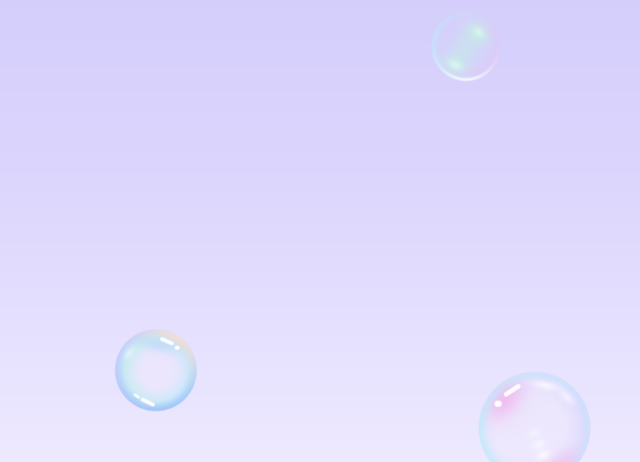
Write a Shadertoy shader that draws this background.

```glsl
// Three iridescent soap bubbles floating over a soft lavender gradient.

// Bubbles: centre x, centre y, radius, in canvas heights
const vec3 GREEN_BUBBLE = vec3(1.009, 0.899, 0.0755);
const vec3 BLUE_BUBBLE  = vec3(0.3375, 0.1986, 0.0885);
const vec3 PINK_BUBBLE  = vec3(1.157, 0.074, 0.121);

const vec3 SKY_TOP    = vec3(0.832, 0.808, 0.988);
const vec3 SKY_MIDDLE = vec3(0.878, 0.855, 0.994);
const vec3 SKY_BOTTOM = vec3(0.943, 0.927, 0.998);
const vec3 WHITE  = vec3(1.0);
const vec3 MINT   = vec3(0.75, 0.95, 0.88);
const vec3 CYAN   = vec3(0.74, 0.91, 0.98);
const vec3 BLUE   = vec3(0.60, 0.76, 0.97);
const vec3 VIOLET = vec3(0.79, 0.78, 0.99);
const vec3 PINK   = vec3(0.94, 0.72, 0.93);
const vec3 PEACH  = vec3(0.97, 0.87, 0.82);
const vec3 PEARL  = vec3(0.93, 0.91, 0.99);

// Soft elliptical spot, turned by an angle
float glow(vec2 q, vec2 centre, vec2 size, float angle) {
    q -= centre;
    float c = cos(angle), s = sin(angle);
    q = vec2(c * q.x + s * q.y, c * q.y - s * q.x) / size;
    return exp(-dot(q, q));
}

// Crisp rounded streak with half length and thickness
float streak(vec2 q, vec2 centre, float len, float angle, float thick, float aa) {
    vec2 dir = vec2(cos(angle), sin(angle));
    q -= centre;
    q -= dir * clamp(dot(q, dir), -len, len);
    return 1.0 - smoothstep(-aa, aa, length(q) - thick);
}

// Weight that is 1 on the side faced by an angle and 0 opposite
float facing(vec2 q, float angle) {
    return 0.5 + 0.5 * dot(normalize(q + 1e-5), vec2(cos(angle), sin(angle)));
}

// Thin bright band centred on a given radius
float ring(float d, float radius, float width) {
    float t = (d - radius) / width;
    return exp(-t * t);
}

vec3 skyColor(float y) {
    vec3 col = mix(SKY_BOTTOM, SKY_MIDDLE, smoothstep(-0.25, 0.62, y));
    return mix(col, SKY_TOP, smoothstep(0.3, 1.08, y));
}

vec3 greenBubble(vec3 col, vec2 q) {
    float d = length(q);
    col = mix(col, MINT, 0.42 * glow(q, vec2(0.0, -0.02), vec2(0.75, 0.42), 0.95));
    col = mix(col, CYAN, 0.6 * ring(d, 0.94, 0.10) * facing(q, 3.3));
    col = mix(col, PINK, 0.22 * ring(d, 0.85, 0.18) * facing(q, -0.3));
    col = mix(col, WHITE, 0.8 * ring(d, 0.94, 0.05) * pow(facing(q, -1.6), 5.0));
    col = mix(col, MINT, 0.75 * glow(q, vec2(0.33, 0.40), vec2(0.33, 0.25), -0.6));
    col = mix(col, MINT, 0.75 * glow(q, vec2(-0.31, -0.50), vec2(0.32, 0.24), -0.4));
    col = mix(col, WHITE, 0.35 * glow(q, vec2(0.36, 0.42), vec2(0.17, 0.11), -0.6));
    return mix(col, WHITE, 0.4 * glow(q, vec2(-0.31, -0.53), vec2(0.18, 0.11), -0.4));
}

vec3 blueBubble(vec3 col, vec2 q, float aa) {
    float d = length(q);
    float shell = smoothstep(0.35, 1.0, d);
    col = mix(col, PEARL, 0.6);
    col = mix(col, CYAN, 0.8 * shell);
    col = mix(col, MINT, 0.35 * ring(d, 0.75, 0.22) * facing(q, 2.9));
    col = mix(col, BLUE, 0.9 * smoothstep(0.72, 1.0, d) * facing(q, -1.6));
    col = mix(col, VIOLET, 0.65 * ring(d, 1.0, 0.14) * facing(q, 2.4));
    col = mix(col, BLUE, 0.3 * glow(q, vec2(0.1, 0.62), vec2(0.5, 0.17), -0.2));
    col = mix(col, PEACH, 0.85 * ring(d, 0.95, 0.14) * pow(facing(q, 0.95), 5.0));
    col = mix(col, WHITE, 0.4 * glow(q, vec2(-0.66, 0.42), vec2(0.16, 0.09), 0.9));
    // Window reflections
    float shine = streak(q, vec2(0.27, 0.71), 0.13, -0.4, 0.045, aa);
    shine = max(shine, streak(q, vec2(0.52, 0.55), 0.01, 0.0, 0.048, aa));
    shine = max(shine, streak(q, vec2(-0.20, -0.78), 0.14, -0.45, 0.045, aa));
    shine = max(shine, streak(q, vec2(-0.47, -0.63), 0.05, -0.6, 0.03, aa));
    return mix(col, WHITE, 0.95 * shine);
}

vec3 pinkBubble(vec3 col, vec2 q, float aa) {
    float d = length(q);
    col = mix(col, PEARL, 0.5);
    col = mix(col, VIOLET, 0.45 * smoothstep(0.5, 1.0, d) * facing(q, 0.1));
    col = mix(col, PINK, 0.85 * glow(q, vec2(-0.55, 0.52), vec2(0.42, 0.28), 0.85));
    col = mix(col, PINK, 0.5 * glow(q, vec2(0.52, -0.62), vec2(0.35, 0.2), 0.4));
    col = mix(col, CYAN, 0.7 * ring(d, 0.98, 0.13) * facing(q, 3.3));
    col = mix(col, CYAN, 0.4 * ring(d, 0.96, 0.07) * facing(q, 0.4));
    // Soft reflections along the top and a trail down the middle
    float soft = 0.65 * glow(q, vec2(0.20, 0.76), vec2(0.24, 0.07), -0.2);
    soft += 0.55 * glow(q, vec2(0.58, 0.55), vec2(0.15, 0.07), -0.75);
    for (int i = 0; i < 3; i++) {
        vec2 spot = vec2(0.0, -0.10) + float(i) * vec2(0.08, -0.195);
        soft += (0.35 + 0.15 * float(i)) * glow(q, spot, vec2(0.13, 0.08), 0.4);
    }
    col = mix(col, WHITE, min(soft, 1.0));
    float shine = streak(q, vec2(-0.40, 0.67), 0.13, 0.58, 0.04, aa);
    shine = max(shine, streak(q, vec2(-0.65, 0.43), 0.01, 0.0, 0.055, aa));
    return mix(col, WHITE, 0.95 * shine);
}

void mainImage(out vec4 fragColor, in vec2 fragCoord) {
    vec2 p = fragCoord / iResolution.y;
    vec3 col = skyColor(p.y);
    vec3 bubbles[3] = vec3[3](GREEN_BUBBLE, BLUE_BUBBLE, PINK_BUBBLE);
    for (int i = 0; i < 3; i++) {
        vec2 q = (p - bubbles[i].xy) / bubbles[i].z;
        float aa = 1.0 / (iResolution.y * bubbles[i].z);
        float mask = 1.0 - smoothstep(1.0 - aa, 1.0 + aa, length(q));
        vec3 film = i == 0 ? greenBubble(col, q) : i == 1 ? blueBubble(col, q, aa) : pinkBubble(col, q, aa);
        col = mix(col, film, mask);
    }
    fragColor = vec4(col, 1.0);
}
```
